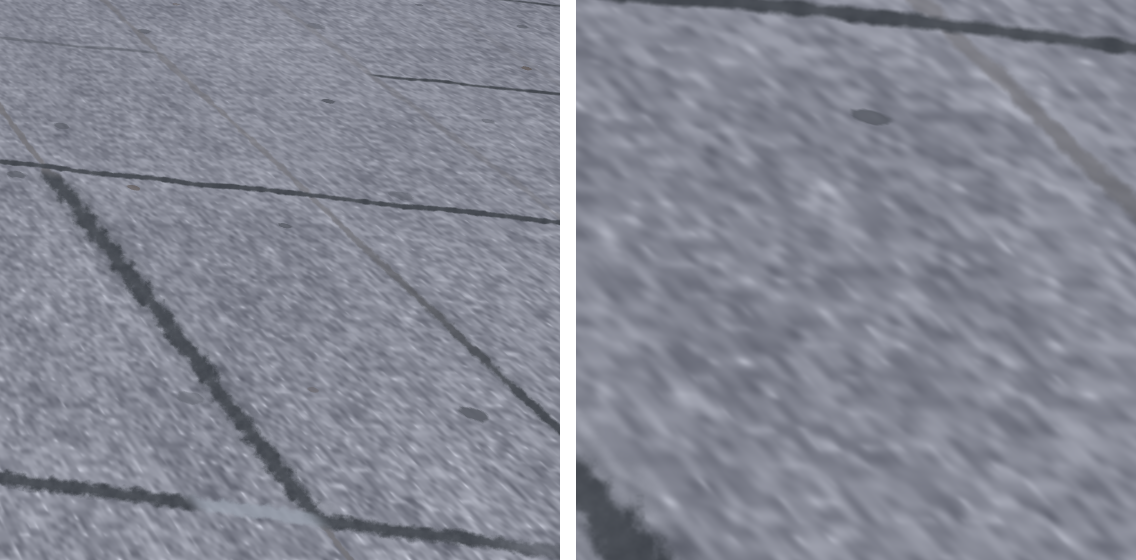
Left, the full canvas; right, a detail of the centre.
A Shadertoy shader for this texture:

```glsl
// Grey granite paving seen at an angle: slabs in perspective, split by worn joints.
// Two warped coordinates, row and column, place the joints at their whole values;
// a receding ground plane carries the speckle, the mottling and scattered stains.

#define STONE vec3(0.523, 0.534, 0.583)
#define GAP_DARK vec3(0.275, 0.292, 0.320)
#define MORTAR vec3(0.445, 0.440, 0.455)
#define PALE_FILL vec3(0.610, 0.640, 0.690)
#define STAIN vec3(0.335, 0.350, 0.385)
#define RUST vec3(0.390, 0.360, 0.350)
#define VANISH vec2(-1.055, -1.163)
#define GRAIN_SCALE 230.0
#define GRAIN_DEPTH 0.15
#define STAIN_CELL 0.16
#define ROW_JOINT 0.0115
#define COLUMN_JOINT 0.0135

float hash(vec2 p) {
    return fract(sin(dot(p, vec2(127.1, 311.7))) * 43758.5453);
}

float noise(vec2 p) {
    vec2 i = floor(p), f = fract(p);
    f = f * f * (3.0 - 2.0 * f);
    return mix(mix(hash(i), hash(i + vec2(1, 0)), f.x),
               mix(hash(i + vec2(0, 1)), hash(i + vec2(1, 1)), f.x), f.y);
}

float fbm(vec2 p) {
    float sum = 0.0, amp = 0.5;
    for (int i = 0; i < 4; i++) {
        sum += amp * noise(p);
        p = p * 2.03 + 17.3;
        amp *= 0.5;
    }
    return sum;
}

// Columns fan out from the vanishing point
float columnAt(vec2 p) {
    float t = (p.x - VANISH.x) / (p.y - VANISH.y) - 0.7767;
    return 1.0 + 3.302 * t + 0.63 * t * t;
}

// Rows shrink with distance and tilt slightly less as they recede
float rowAt(vec2 p) {
    float q = (p.y - 0.0955 * p.x) / (1.0 + 0.045 * p.x);
    float r = (1.0 / (q + 0.44) - 0.7734) / 0.598;
    float far = max(r - 2.0, 0.0);
    return r - 0.2 * far * far;
}

// Distance in canvas units to the nearest whole value of a coordinate
float jointDistance(float v) {
    float slope = length(vec2(dFdx(v), dFdy(v))) * iResolution.y;
    return abs(v - round(v)) / max(slope, 1e-4);
}

float band(float d, float halfWidth) {
    float soft = max(0.5 * halfWidth, 1.0 / iResolution.y);
    return 1.0 - smoothstep(halfWidth - soft, halfWidth + soft, d);
}

// Speckled granite with broad mottling and bright flecks
vec3 granite(vec2 ground, float nearness) {
    vec2 g = ground * GRAIN_SCALE;
    float grain = noise(g) - 0.5 + 0.7 * (noise(g * 0.47 + 31.0) - 0.5);
    float mottle = fbm(ground * 14.0) - 0.47;
    float fleck = pow(noise(g * 0.8 + 73.0), 6.0);
    float shade = GRAIN_DEPTH * grain * mix(0.75, 1.15, nearness) + 0.11 * mottle;
    return STONE + shade + fleck * mix(0.06, 0.2, nearness);
}

// One ragged flat stain in most cells of the ground plane
vec3 addStains(vec3 color, vec2 ground) {
    vec2 id = floor(ground / STAIN_CELL);
    vec2 center = (id + 0.2 + 0.6 * vec2(hash(id + 3.1), hash(id + 8.7))) * STAIN_CELL;
    float size = mix(0.45, 1.25, hash(id + 5.3));
    float d = length((ground - center) / (vec2(0.0105, 0.0050) * size));
    d += 0.9 * (fbm(ground * 150.0) - 0.47);
    float opacity = mix(0.25, 0.9, hash(id + 1.9)) * step(0.15, hash(id + 6.4));
    vec3 tint = mix(STAIN, RUST, step(0.85, hash(id + 2.2)));
    return mix(color, tint, opacity * (1.0 - smoothstep(0.75, 1.15, d)));
}

// Joints running away: open and dark in the front row, mortar elsewhere
vec3 addColumnJoints(vec3 color, float col, float row, float ragged) {
    float k = round(col), d = jointDistance(col);
    float open = 1.0 - smoothstep(mix(0.93, 0.25, k - 1.0), 1.0, row);
    open *= smoothstep(-0.02, 0.0, row);
    float halfWidth = mix(0.0045, COLUMN_JOINT / max(k, 1.0), open);
    float strength = mix(clamp(0.95 - 0.2 * k, 0.1, 0.8), 0.92, open);
    d += ragged * halfWidth;
    color = mix(color, GAP_DARK, 0.2 * open * band(d, 2.0 * halfWidth));
    return mix(color, mix(MORTAR, GAP_DARK + 0.06 * ragged, open), strength * band(d, halfWidth));
}

// Joints running across: thinner with distance, each with one filled stretch
vec3 addRowJoints(vec3 color, float col, float row, float ragged) {
    float k = round(row), front = 1.0 - step(0.5, k);
    float halfWidth = ROW_JOINT / pow(1.0 + max(k, 0.0), 1.5);
    float start = k < 0.5 ? 0.69 : (k < 1.5 ? 3.0 : 2.0);
    float filled = smoothstep(start - 0.03, start + 0.03, col)
                 * (1.0 - smoothstep(-0.03, 0.03, col - floor(start) - 1.0));
    float strength = 0.95 - 0.55 * step(1.5, k) * (1.0 - smoothstep(2.0, 2.2, col));
    strength *= 1.0 - 0.5 * front * smoothstep(1.4, 1.6, col);
    float line = band(jointDistance(row) + 0.7 * ragged * halfWidth, halfWidth);
    color = mix(color, GAP_DARK + 0.06 * ragged, line * strength * (1.0 - filled));
    return mix(color, PALE_FILL, 0.75 * line * filled * front);
}

void mainImage(out vec4 fragColor, in vec2 fragCoord) {
    vec2 p = fragCoord / iResolution.xy;
    p.y = 1.0 - p.y;
    vec2 ground = vec2(p.x - VANISH.x, 1.6) / (p.y - VANISH.y);

    vec2 bent = p + 0.004 * (vec2(noise(p * 14.0), noise(p * 14.0 + 40.0)) - 0.5);
    float col = columnAt(bent), row = rowAt(bent);
    float ragged = 1.8 * (fbm(p * 75.0) - 0.47);

    vec3 color = granite(ground, p.y);
    color = addStains(color, ground);
    color = addColumnJoints(color, col, row, ragged);
    color = addRowJoints(color, col, row, ragged);
    fragColor = vec4(clamp(color, 0.0, 1.0), 1.0);
}
```
